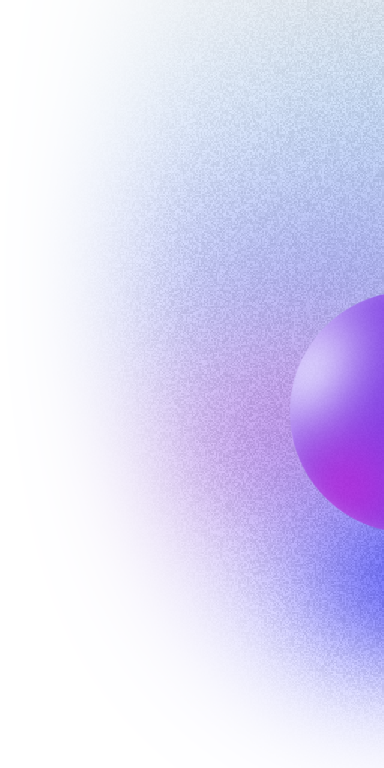
Reproduce this background procedurally as a WebGL 2 fragment shader.

```glsl
#version 300 es
precision highp float;

uniform vec2 u_resolution;
out vec4 outColor;

#define ORB_CENTER vec2(1.070, 0.927)
#define ORB_RADIUS 0.315
#define GRAIN_CELLS 256.0
#define GRAIN_AMOUNT 0.10
#define FADE_START -0.05
#define FADE_END 0.55

const vec3 WHITE = vec3(1.0);
const vec3 MIST = vec3(0.78, 0.79, 0.80);
const vec3 SKY = vec3(0.72, 0.82, 0.92);
const vec3 PERIWINKLE = vec3(0.64, 0.68, 0.92);
const vec3 ORCHID = vec3(0.72, 0.55, 0.88);
const vec3 BLUE = vec3(0.38, 0.38, 0.94);
const vec3 VIOLET = vec3(0.50, 0.25, 0.89);
const vec3 LAVENDER = vec3(0.83, 0.78, 0.98);
const vec3 MAGENTA = vec3(0.68, 0.20, 0.86);

float hash(vec2 p) {
    vec3 q = fract(p.xyx * vec3(0.1031, 0.1030, 0.0973));
    q += dot(q, q.yzx + 33.33);
    return fract((q.x + q.y) * q.z);
}

// Elliptical Gaussian falloff
float glow(vec2 p, vec2 center, vec2 radius) {
    vec2 d = (p - center) / radius;
    return exp(-dot(d, d));
}

// Soft colour clouds fading to white on the left
vec3 backdrop(vec2 p) {
    float fade = smoothstep(FADE_START, FADE_END, p.x);
    vec3 color = WHITE;
    color = mix(color, MIST, 0.45 * fade * glow(p, vec2(1.10, 2.00), vec2(0.60, 0.30)));
    color = mix(color, SKY, 0.80 * fade * glow(p, vec2(1.15, 1.62), vec2(0.75, 0.42)));
    color = mix(color, PERIWINKLE, 0.90 * fade * glow(p, vec2(1.00, 1.25), vec2(0.75, 0.38)));
    color = mix(color, ORCHID, 0.85 * fade * glow(p, vec2(0.80, 0.86), vec2(0.40, 0.33)));
    color = mix(color, BLUE, 0.95 * glow(p, vec2(1.12, 0.50), vec2(0.38, 0.30)));
    return color;
}

// Orb shading; q is the position relative to the orb, with its rim at length 1
vec3 orb(vec2 q) {
    vec2 d = q - vec2(-0.85, 0.35);
    vec2 along = vec2(dot(d, vec2(0.55, 0.83)), dot(d, vec2(0.83, -0.55)));
    vec3 color = mix(VIOLET, MAGENTA, 0.9 * glow(q, vec2(-0.55, -0.65), vec2(0.50)));
    color = mix(color, LAVENDER, glow(along, vec2(0.0), vec2(0.60, 0.42)));
    float rim = pow(min(length(q), 1.0), 14.0);
    return mix(color, LAVENDER, 0.18 * rim);
}

void main() {
    // Canvas width is one unit
    vec2 p = gl_FragCoord.xy / u_resolution.x;
    vec3 color = backdrop(p);

    // Fine grain, strongest where the backdrop is tinted
    float grain = hash(floor(p * GRAIN_CELLS)) - 0.5;
    color += GRAIN_AMOUNT * grain * smoothstep(0.0, 0.25, 1.0 - color.r);

    // Orb with a smooth edge
    vec2 q = (p - ORB_CENTER) / ORB_RADIUS;
    float edge = 1.0 / (u_resolution.x * ORB_RADIUS);
    float inside = 1.0 - smoothstep(-edge, edge, length(q) - 1.0);
    vec3 orbColor = orb(q) + 0.2 * GRAIN_AMOUNT * grain;
    color = mix(color, orbColor, inside);

    outColor = vec4(clamp(color, 0.0, 1.0), 1.0);
}
```
